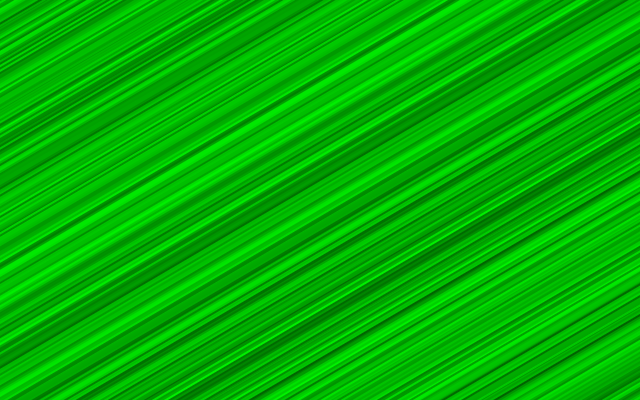
This background is drawn by a WebGL 2 fragment shader. Its source:

```glsl
#version 300 es
precision highp float;

uniform vec2 u_resolution;
out vec4 fragColor;

float hash(float n) {
    return fract(sin(n * 127.1 + 11.7) * 43758.5453);
}

// Flat random strips, centred on zero, with edges softened over a given width
float strips(float x, float softness) {
    float cell = floor(x);
    float edge = clamp((x - cell - 1.0 + softness) / softness, 0.0, 1.0);
    return mix(hash(cell), hash(cell + 1.0), edge) - 0.5;
}

void main() {
    vec2 p = gl_FragCoord.xy / u_resolution.y;
    float pixel = 1.0 / u_resolution.y;

    // Distance across streaks that rise to the right
    float angle = radians(30.4);
    float across = dot(p, vec2(-sin(angle), cos(angle))) + 2.0;

    // Faint broad bands first, then ever finer and stronger streaks
    float green = 0.69;
    float frequency = 10.0;
    float weight = 0.03;
    for (int i = 0; i < 4; i++) {
        // Soften edges by one pixel and fade strips too thin for the grid
        float softness = min(frequency * pixel, 1.0);
        float visible = 1.0 - smoothstep(0.8, 1.6, frequency * pixel);
        green += weight * visible * strips(across * frequency + float(i) * 37.3, softness);
        frequency *= 2.7;
        weight *= 2.4;
    }

    fragColor = vec4(0.0, clamp(green, 0.0, 1.0), 0.0, 1.0);
}
```
